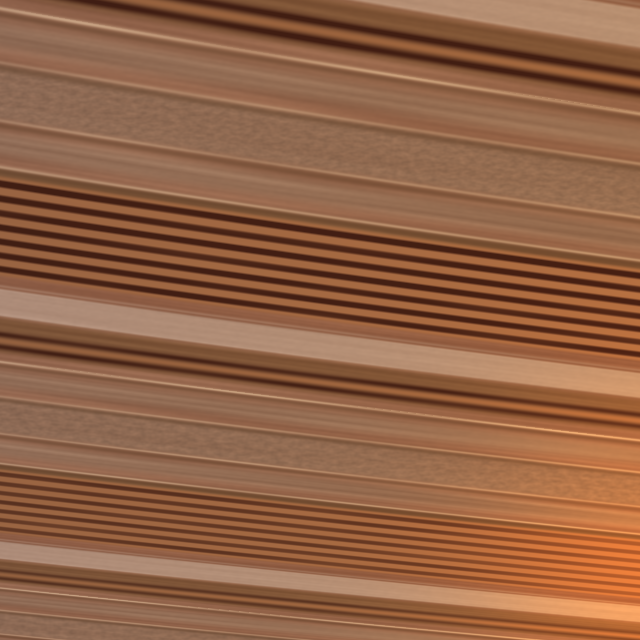
This texture is drawn by a Shadertoy shader. Its source:

```glsl
const vec3 TAN = vec3(0.585, 0.435, 0.335);
const vec3 ROSE = vec3(0.580, 0.375, 0.270);
const vec3 OLIVE = vec3(0.480, 0.325, 0.210);
const vec3 AMBER = vec3(0.675, 0.435, 0.270);
const vec3 PALE = vec3(0.700, 0.560, 0.465);
const vec3 CREAM = vec3(0.800, 0.650, 0.510);
const vec3 DARK = vec3(0.240, 0.105, 0.065);
const vec3 GLOW_TINT = vec3(1.38, 1.17, 0.90);
const vec2 GLOW_CENTER = vec2(1.04, 0.10);
const float GLOW_RADIUS = 0.30;

// Each repeat is SHRINK times as tall as the one above it.
const float SHRINK = 0.64;
const vec2 VANISH_DEPTH = vec2(0.547, 0.595);  // below the left and right edges
const vec2 FIRST_HEIGHT = vec2(1.536, 1.419);  // at the left and right edges

const float GROOVE_START = 0.444;
const float GROOVE_STEP = 0.0417;
const float GROOVE_COUNT = 7.0;
const float STREAK_AMOUNT = 0.15;
const float GRAIN_AMOUNT = 0.10;

vec2 hashGradient(vec2 cell) {
    vec3 q = fract(cell.xyx * vec3(0.1031, 0.1030, 0.0973));
    q += dot(q, q.yzx + 33.33);
    float angle = 6.2832 * fract((q.x + q.y) * q.z);
    return vec2(cos(angle), sin(angle));
}

float gradientNoise(vec2 p) {
    vec2 i = floor(p), f = p - i;
    vec2 w = f * f * f * (f * (f * 6.0 - 15.0) + 10.0);
    float a = dot(hashGradient(i), f);
    float b = dot(hashGradient(i + vec2(1, 0)), f - vec2(1, 0));
    float c = dot(hashGradient(i + vec2(0, 1)), f - vec2(0, 1));
    float d = dot(hashGradient(i + vec2(1, 1)), f - vec2(1, 1));
    return mix(mix(a, b, w.x), mix(c, d, w.x), w.y);
}

// Soft line around a phase, wrapping from one repeat to the next.
float line(float phase, float center, float width) {
    float d = (fract(phase - center + 0.5) - 0.5) / width;
    return exp(-d * d);
}

float band(float phase, float start, float end, float soft) {
    return smoothstep(start - soft, start + soft, phase)
         - smoothstep(end - soft, end + soft, phase);
}

void mainImage(out vec4 fragColor, in vec2 fragCoord) {
    vec2 uv = fragCoord / iResolution.xy;

    // Fan of slanted layers with geometrically shrinking repeats
    vec2 edgeHeight = (uv.y + VANISH_DEPTH) / FIRST_HEIGHT;
    float height = mix(edgeHeight.x, edgeHeight.y, uv.x);
    float layer = log(height) / log(SHRINK);
    float phase = fract(layer);
    float cycle = floor(layer);
    float pixel = fwidth(layer);
    float soft = max(0.005, pixel);

    float glow = exp(-dot(uv - GLOW_CENTER, uv - GLOW_CENTER) / (GLOW_RADIUS * GLOW_RADIUS));
    float contrast = mix(0.55, 1.0, smoothstep(0.35, 0.85, height)) * (1.0 - 0.4 * glow);

    // Broad layers
    vec3 color = mix(ROSE, TAN, 0.35);
    color = mix(color, TAN, band(phase, 0.035, 0.095, 0.022));
    color = mix(color, TAN * 0.97, band(phase, 0.135, 0.272, 0.012));
    color = mix(color, TAN, band(phase, 0.305, 0.365, 0.020));
    color = mix(color, OLIVE, band(phase, 0.402, 0.440, 0.012));
    color = mix(color, ROSE * 0.96, band(phase, 0.705, 0.757, 0.008));
    color = mix(color, PALE, band(phase, 0.757, 0.846, soft));
    color = mix(color, OLIVE * 1.06, band(phase, 0.852, 0.970, 0.012));

    // Long streaks, echoed with a shift in every repeat
    float along = uv.x * 1.6 + cycle * 0.45;
    float streak = gradientNoise(vec2(along, phase * 34.0))
                 + 0.7 * gradientNoise(vec2(along * 1.7 + 9.0, phase * 85.0));
    float calm = 1.0 - 0.65 * max(band(phase, 0.14, 0.27, 0.01), band(phase, 0.76, 0.84, 0.01));
    color *= 1.0 + STREAK_AMOUNT * calm * streak * vec3(0.8, 1.05, 1.2);

    // Rippled grain, strongest on the plain layer
    float grain = gradientNoise(vec2(uv.x * 62.0 + uv.y * 45.0, uv.y * 150.0 - uv.x * 18.0))
                + 0.5 * gradientNoise(uv * vec2(150.0, 240.0));
    color *= 1.0 + GRAIN_AMOUNT * grain * (0.2 + 0.8 * band(phase, 0.14, 0.27, 0.02));

    // Dense group of dark grooves with amber ridges
    float grooveEnd = GROOVE_START + GROOVE_STEP * (GROOVE_COUNT - 0.5);
    float group = band(phase, GROOVE_START - 0.5 * GROOVE_STEP, grooveEnd, 0.006);
    float wave = 0.5 + 0.5 * cos(6.2832 * (phase - GROOVE_START) / GROOVE_STEP);
    float wear = 1.0 + 0.25 * gradientNoise(vec2(uv.x * 5.0, layer * 24.0));
    vec3 ridge = mix(AMBER * 0.92, AMBER, uv.x);
    color = mix(color, ridge, group * 0.9);
    color = mix(color, DARK, group * clamp(smoothstep(0.22, 0.95, wave) * contrast * wear, 0.0, 0.95));

    // Pair of grooves below the pale layer
    color = mix(color, ridge, 0.8 * line(phase, 0.929, 0.013));
    for (int i = 0; i < 2; i++) {
        float groove = line(phase, 0.907 + 0.043 * float(i), max(0.0105, pixel));
        color = mix(color, DARK, clamp(groove * contrast * wear, 0.0, 0.95));
    }

    // Thin bright edges, each with a shadow beneath
    vec4 edges = vec4(0.003, 0.130, 0.275, 0.398);
    vec4 strengths = vec4(0.85, 0.50, 0.55, 0.75);
    float edgeWidth = max(0.0048, pixel * 0.8);
    for (int i = 0; i < 4; i++) {
        float fade = strengths[i] * (0.9 + 0.5 * gradientNoise(vec2(uv.x * 4.0 + cycle * 3.0, float(i) * 2.3)));
        color = mix(color, OLIVE * 0.82, 0.50 * line(phase, edges[i] + 0.013, 0.009));
        color = mix(color, CREAM, fade * line(phase, edges[i], edgeWidth));
    }
    color = mix(color, PALE, 0.4 * line(phase, 0.748, edgeWidth));

    // Warm light from the lower right, cooler toward the left
    color *= mix(vec3(0.97, 0.98, 1.02), vec3(1.03, 1.0, 0.94), uv.x);
    color *= mix(vec3(1.0), GLOW_TINT, glow);
    fragColor = vec4(clamp(color, 0.0, 1.0), 1.0);
}
```
